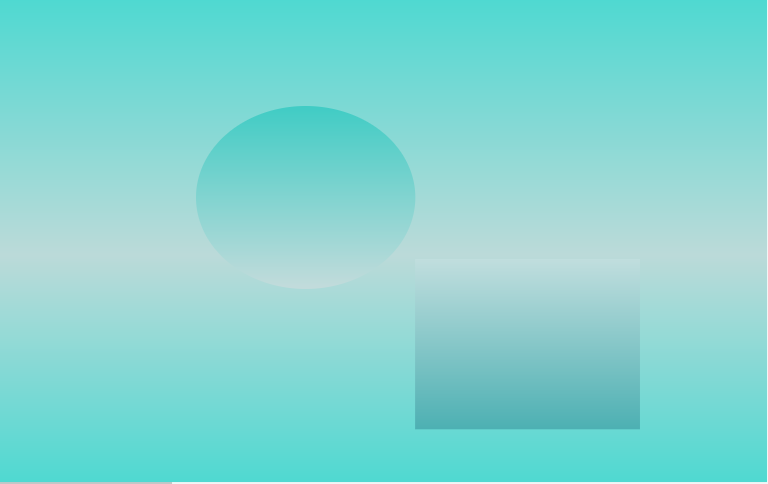
Give the GLSL for this background, as a Shadertoy shader.

```glsl
// A calm teal backdrop that fades to pale grey at a low horizon and back again,
// with a shaded ellipse and a shaded rectangle laid over it.
// Each shape is a signed distance turned into coverage, filled by a vertical ramp.

const vec3 TEAL        = vec3(0.31, 0.85, 0.82);
const vec3 HORIZON     = vec3(0.735, 0.855, 0.85);
const vec3 DISC_TOP    = vec3(0.25, 0.80, 0.77);
const vec3 DISC_BOTTOM = vec3(0.765, 0.86, 0.86);
const vec3 BOX_TOP     = vec3(0.755, 0.87, 0.87);
const vec3 BOX_BOTTOM  = vec3(0.30, 0.69, 0.70);
const vec3 BORDER      = vec3(0.95, 0.96, 0.96);
const vec3 BORDER_DARK = vec3(0.76, 0.78, 0.78);

// Linear blend from the colour at height low to the colour at height high.
vec3 verticalRamp(float y, float low, float high, vec3 lowColor, vec3 highColor) {
    return mix(lowColor, highColor, clamp((y - low) / (high - low), 0.0, 1.0));
}

// Approximate signed distance to an ellipse, using its gradient for scale.
float ellipseDistance(vec2 p, vec2 radii) {
    float k = length(p / radii);
    return k * (k - 1.0) / max(length(p / (radii * radii)), 1e-4);
}

float boxDistance(vec2 p, vec2 halfSize) {
    vec2 d = abs(p) - halfSize;
    return length(max(d, 0.0)) + min(max(d.x, d.y), 0.0);
}

// Inside is negative; the edge is one pixel wide.
float coverage(float distance, float pixel) {
    return clamp(0.5 - distance / pixel, 0.0, 1.0);
}

vec3 background(float y, float horizon) {
    vec3 lower = verticalRamp(y, 0.004, horizon, TEAL, HORIZON);
    return verticalRamp(y, horizon, 1.0, lower, TEAL);
}

void mainImage(out vec4 fragColor, in vec2 fragCoord) {
    vec2 uv = fragCoord / iResolution.xy;
    vec2 aspect = vec2(iResolution.x / iResolution.y, 1.0);
    float pixel = 1.0 / iResolution.y;
    vec3 color = background(uv.y, 0.473);

    // Ellipse
    vec2 discCenter = vec2(0.398, 0.592);
    vec2 discRadii = vec2(0.1428, 0.189);
    float disc = ellipseDistance((uv - discCenter) * aspect, discRadii * aspect);
    vec3 discColor = verticalRamp(uv.y, discCenter.y - discRadii.y,
                                  discCenter.y + discRadii.y, DISC_BOTTOM, DISC_TOP);
    color = mix(color, discColor, coverage(disc, pixel));

    // Rectangle
    vec2 boxLow = vec2(0.5405, 0.113);
    vec2 boxHigh = vec2(0.8333, 0.465);
    vec2 boxCenter = 0.5 * (boxLow + boxHigh);
    float box = boxDistance((uv - boxCenter) * aspect, 0.5 * (boxHigh - boxLow) * aspect);
    vec3 boxColor = verticalRamp(uv.y, boxLow.y, boxHigh.y, BOX_BOTTOM, BOX_TOP);
    color = mix(color, boxColor, coverage(box, pixel));

    // Thin border along the right and bottom, darker at the lower left
    float rightEdge = coverage((0.9987 - uv.x) * aspect.x, pixel);
    float bottomEdge = coverage(uv.y - 0.004, pixel);
    float darkPart = coverage((uv.x - 0.224) * aspect.x, pixel);
    color = mix(color, BORDER, rightEdge);
    color = mix(color, mix(BORDER, BORDER_DARK, darkPart), bottomEdge);

    fragColor = vec4(color, 1.0);
}
```
